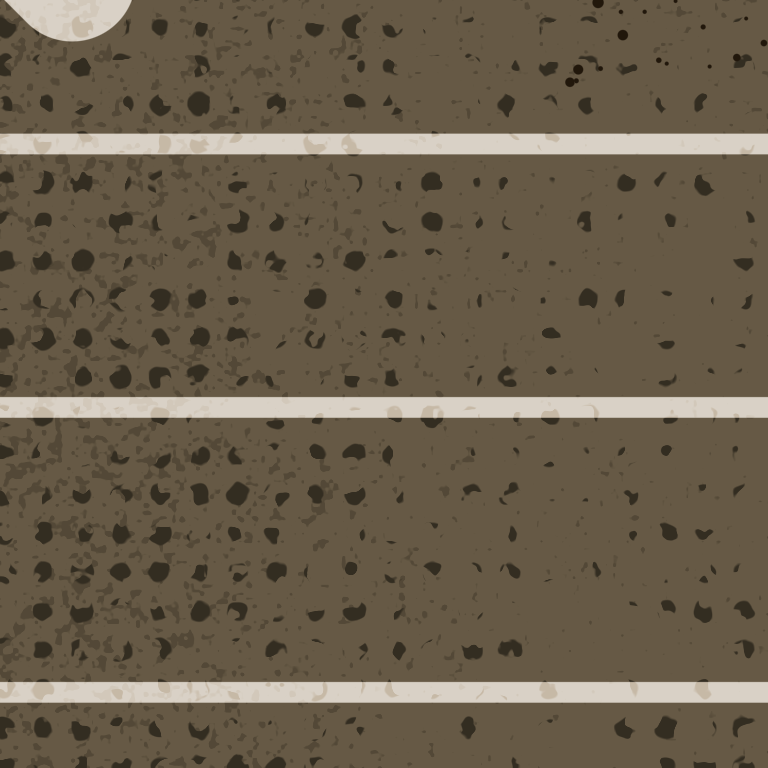
Reproduce this pattern procedurally as a WebGL 1 fragment shader.

```glsl
precision highp float;
uniform vec2 u_resolution;

const vec3 BROWN = vec3(0.40, 0.35, 0.27);
const vec3 SHADE = vec3(0.30, 0.26, 0.195);
const vec3 INK = vec3(0.20, 0.175, 0.13);
const vec3 SOOT = vec3(0.13, 0.09, 0.045);
const vec3 CREAM = vec3(0.85, 0.82, 0.775);
const vec3 TAN = vec3(0.76, 0.70, 0.62);

const float DOT_PITCH = 0.0507;
const vec2 DOT_ORIGIN = vec2(0.0052, 0.965);

float hash(vec2 p) {
  vec3 q = fract(vec3(p.xyx) * 0.1031);
  q += dot(q, q.yzx + 33.33);
  return fract((q.x + q.y) * q.z);
}

float noise(vec2 p) {
  vec2 i = floor(p);
  vec2 f = fract(p);
  f = f * f * (3.0 - 2.0 * f);
  float low = mix(hash(i), hash(i + vec2(1.0, 0.0)), f.x);
  float high = mix(hash(i + vec2(0.0, 1.0)), hash(i + 1.0), f.x);
  return mix(low, high, f.y);
}

float fill(float d, float aa) {
  return 1.0 - smoothstep(-aa, aa, d);
}

float capsule(vec2 p, vec2 a, vec2 b, float r) {
  vec2 ab = b - a;
  float t = clamp(dot(p - a, ab) / dot(ab, ab), 0.0, 1.0);
  return length(p - a - ab * t) - r;
}

// Dot grid, bitten away by noise that grows stronger to the right
float wornDots(vec2 uv, float aa) {
  vec2 g = (uv - DOT_ORIGIN) / DOT_PITCH + 0.5;
  vec2 cell = floor(g);
  vec2 p = (fract(g) - 0.5) * DOT_PITCH;
  float radius = 0.0115 + 0.004 * hash(cell + 40.0);
  float wobble = (noise(uv * 110.0 + 9.0) - 0.5) * 0.005;
  float disc = fill(length(p) - radius + wobble, aa * 1.5);
  float grain = 0.78 * noise(uv * 46.0 + 20.0) + 0.22 * noise(uv * 120.0 + 70.0);
  float wear = mix(0.48, 0.67, smoothstep(0.0, 0.85, uv.x));
  wear += 0.08 * (noise(uv * 7.0 + 3.0) - 0.5);
  return disc * smoothstep(wear - 0.02, wear + 0.03, grain);
}

// Fine mottling, dense on the left
float speckle(vec2 uv) {
  float grain = 0.6 * noise(uv * 105.0 + 31.0) + 0.4 * noise(uv * 190.0 + 57.0);
  float patches = noise(uv * 19.0 + 80.0);
  float limit = mix(0.61, 0.82, smoothstep(0.0, 0.9, uv.x));
  limit += 0.16 * (0.5 - patches);
  return smoothstep(limit - 0.02, limit + 0.09, grain);
}

// Horizontal bands with a slightly widening gap
float bands(float y, float aa) {
  float mask = 0.0;
  for (int i = 0; i < 3; i++) {
    float k = float(i);
    float centre = 0.8125 - 0.343 * k - 0.014 * k * (k - 1.0);
    mask = max(mask, fill(abs(y - centre) - 0.0135, aa));
  }
  return mask;
}

// Round droplets scattered inside a box
float spatter(vec2 uv, vec2 corner, vec2 size, float aa) {
  float mask = 0.0;
  for (int i = 0; i < 16; i++) {
    float k = float(i);
    vec2 centre = corner + size * vec2(hash(vec2(k, 5.0)), hash(vec2(k, 17.0)));
    float s = hash(vec2(k, 29.0));
    mask = max(mask, fill(length(uv - centre) - mix(0.0025, 0.0095, s * s), aa));
  }
  return mask;
}

void main() {
  vec2 uv = gl_FragCoord.xy / u_resolution;
  float aa = 0.8 / min(u_resolution.x, u_resolution.y);

  float dots = wornDots(uv, aa);
  float specks = speckle(uv);

  // Dark ground
  vec3 ground = mix(BROWN, SHADE, specks * 0.75);
  ground = mix(ground, INK, dots);
  ground = mix(ground, SOOT, spatter(uv, vec2(0.74, 0.87), vec2(0.26, 0.13), aa));

  // Pale bands and corner shape, showing the marks faintly
  vec3 pale = mix(CREAM, TAN, max(dots * 0.8, specks * 0.3));
  float corner = fill(capsule(uv, vec2(0.094, 1.029), vec2(0.016, 1.107), 0.083), aa);
  float paleMask = max(bands(uv.y, aa), corner);

  gl_FragColor = vec4(mix(ground, pale, paleMask), 1.0);
}
```
